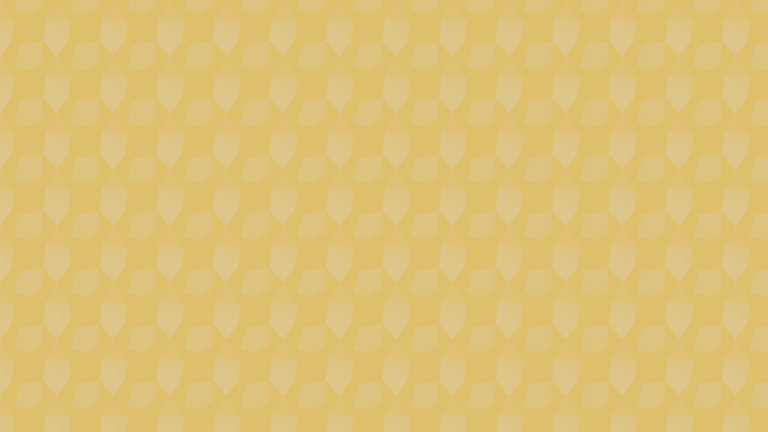
This pattern is drawn by a Shadertoy shader. Its source:

```glsl
// Golden faceted wallpaper: two kinds of pale cut-gem pentagon on a staggered
// square lattice, with faint triangles between them. Each facet is a convex
// mask built from signed half-planes; its tint runs along one gold ramp.

const float PERIOD = 0.13095;                 // cell size, in canvas heights
const vec3 GOLD = vec3(0.870, 0.748, 0.415);
const vec3 CREAM = vec3(0.870, 0.776, 0.550);
const float LARGE_TINT = 0.84;
const float SMALL_TINT = 0.60;
const float KITE_TINT = 0.34;
const float CHIP_TINT = 0.30;
const float CREASE_TINT = 0.12;               // step across a fold
const float GROUND_TINT = 0.07;

// Signed distance to the line a-b, positive on its left.
float side(vec2 p, vec2 a, vec2 b) {
    vec2 d = normalize(b - a);
    return d.x * (p.y - a.y) - d.y * (p.x - a.x);
}

// Inner distance of a counter-clockwise triangle.
float triangle(vec2 p, vec2 a, vec2 b, vec2 c) {
    return min(side(p, a, b), min(side(p, b, c), side(p, c, a)));
}

// Inner distance of a counter-clockwise convex pentagon.
float pentagon(vec2 p, vec2 v[5]) {
    float d = 1e3;
    for (int i = 0; i < 5; i++) d = min(d, side(p, v[i], v[(i + 1) % 5]));
    return d;
}

// Nearest copy of p around a centre, on the unit lattice.
vec2 wrapAround(vec2 p, vec2 centre) {
    return centre + fract(p - centre + 0.5) - 0.5;
}

void mainImage(out vec4 fragColor, in vec2 fragCoord) {
    // Lattice hangs from the upper left corner.
    vec2 p = vec2(fragCoord.x, fragCoord.y - iResolution.y) / (iResolution.y * PERIOD);
    float aa = 0.75 / (iResolution.y * PERIOD);

    vec2 large[5] = vec2[5](vec2(0.0), vec2(0.21, 0.28), vec2(0.26, 0.62),
                            vec2(-0.19, 0.68), vec2(-0.24, 0.28));
    vec2 small[5] = vec2[5](vec2(0.53, -0.24), vec2(0.74, -0.12), vec2(0.75, 0.26),
                            vec2(0.35, 0.21), vec2(0.26, -0.18));

    // Ground: slanted folds between the gems.
    vec2 q = wrapAround(p, vec2(0.5, 0.5));
    float fold = smoothstep(-aa, aa, side(q, vec2(0.0, 1.0), vec2(1.0, 0.0)));
    float tint = GROUND_TINT * fold * (1.0 - 0.5 * q.x);

    // Kite below the tip of each large gem.
    q = wrapAround(p, vec2(0.0, -0.2));
    float kite = triangle(q, vec2(0.0), vec2(-0.19, -0.32), vec2(0.26, -0.38));
    float kiteTint = KITE_TINT + 0.25 * (q.y + 0.2);
    tint = mix(tint, kiteTint, smoothstep(-aa, aa, kite));

    // Chip and peak above each small gem.
    q = wrapAround(p, vec2(0.5, 0.4));
    float peak = triangle(q, vec2(0.35, 0.39), vec2(0.67, 0.39), vec2(0.51, 0.53));
    float chip = triangle(q, vec2(0.51, 0.29), vec2(0.67, 0.39), vec2(0.35, 0.39));
    tint = mix(tint, 0.5 * CHIP_TINT, smoothstep(-aa, aa, peak));
    tint = mix(tint, CHIP_TINT, smoothstep(-aa, aa, chip));

    // Small gem, paler above its fold.
    q = wrapAround(p, vec2(0.5, 0.0));
    float crease = smoothstep(-aa, aa, side(q, small[3], small[1]));
    float gemTint = SMALL_TINT + CREASE_TINT * crease - 0.35 * (q.x - 0.5);
    tint = mix(tint, gemTint, smoothstep(-aa, aa, pentagon(q, small)));

    // Large gem, palest toward its lower left.
    q = wrapAround(p, vec2(0.0, 0.35));
    crease = smoothstep(-aa, aa, side(q, large[1], large[3]));
    gemTint = LARGE_TINT + CREASE_TINT * (crease - 0.5) - 0.25 * (q.y - 0.35);
    tint = mix(tint, gemTint, smoothstep(-aa, aa, pentagon(q, large)));

    fragColor = vec4(mix(GOLD, CREAM, clamp(tint, 0.0, 1.0)), 1.0);
}
```
